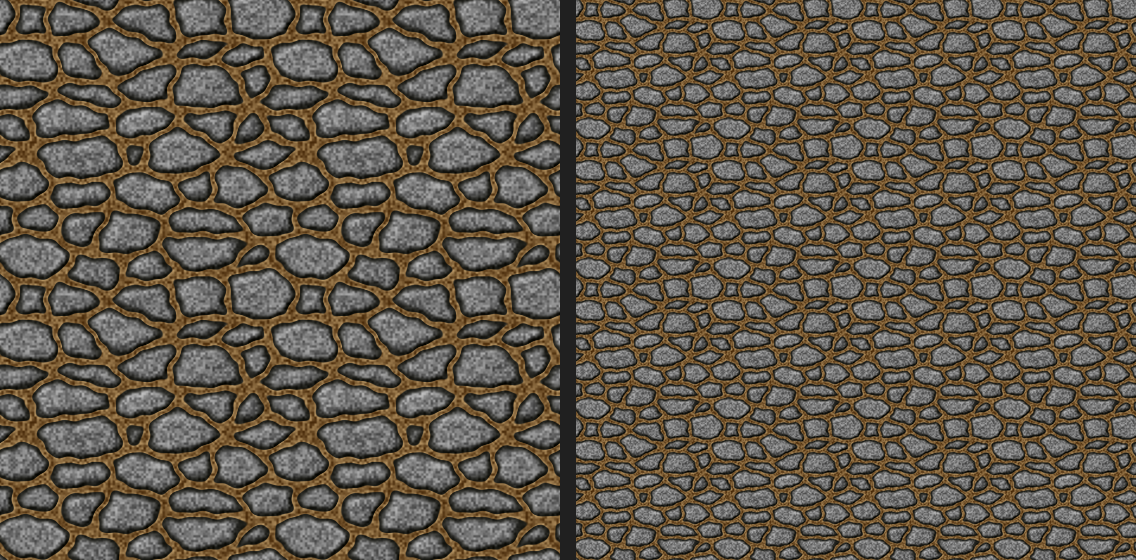
Left: one tile. Right: repeated 2 by 2.
This texture is drawn by a Shadertoy shader. Its source:

```glsl
const float TAU = 6.2831853;
const float REPEATS = 2.0;              // tiles per canvas side
const vec2 CELLS = vec2(5.0, 8.0);      // stones per tile
const float JITTER = 0.76;
const float SIZE_SPREAD = 0.55;         // big slabs against pebbles
const float WOBBLE = 0.03;
const float GAP = 0.0052;               // half width of the joints
const float ROUNDING = 0.0052;
const float BEVEL = 0.0115;
const float LIGHT_REACH = 0.006;
const vec2 TO_LIGHT = vec2(-0.7, 0.7);
const vec2 GRAIN = vec2(118.0);
const vec2 STREAKS = vec2(10.0, 14.0);
const vec3 OUTLINE = vec3(0.12, 0.12, 0.10);
const vec3 STONE = vec3(0.47, 0.47, 0.47);
const vec3 MORTAR_DARK = vec3(0.30, 0.18, 0.05);
const vec3 MORTAR_LIGHT = vec3(0.68, 0.55, 0.36);

vec3 hash3(vec2 p) {
    vec3 q = fract(p.xyx * vec3(0.1031, 0.1030, 0.0973));
    q += dot(q, q.yxz + 33.33);
    return fract((q.xxy + q.yzz) * q.zyx);
}

// Value noise that wraps after one tile
float noise(vec2 t, vec2 period) {
    vec2 p = t * period;
    vec2 i = floor(p);
    vec2 f = p - i;
    f = f * f * (3.0 - 2.0 * f);
    vec2 a = mod(i, period);
    vec2 b = mod(i + 1.0, period);
    return mix(mix(hash3(a).x, hash3(vec2(b.x, a.y)).x, f.x),
               mix(hash3(vec2(a.x, b.y)).x, hash3(b).x, f.x), f.y);
}

// Seed offset from the point (xy) and its weighted squared distance (z)
vec3 seedAt(vec2 cell, vec2 p) {
    vec3 h = hash3(mod(cell, CELLS) + 7.0);
    vec2 d = cell + 0.5 + JITTER * (h.xy - 0.5) - p;
    return vec3(d, dot(d, d) - SIZE_SPREAD * h.z);
}

// Signed distance into the stone, in canvas units; negative in the mortar
float stoneDepth(vec2 uv) {
    vec2 t = uv * REPEATS;
    vec2 p = t * CELLS;
    p += WOBBLE * sin(TAU * vec2(dot(t, vec2(5, 9)), dot(t, vec2(8, -6))));
    p += 0.5 * WOBBLE * sin(TAU * vec2(dot(t, vec2(-11, 13)), dot(t, vec2(14, 9))));
    vec2 home = floor(p);

    vec3 nearest = vec3(0.0, 0.0, 99.0);
    for (int y = -2; y <= 2; y++)
    for (int x = -2; x <= 2; x++) {
        vec3 s = seedAt(home + vec2(x, y), p);
        if (s.z < nearest.z) nearest = s;
    }

    // Soft minimum over all borders rounds the corners
    float sum = 0.0;
    for (int y = -2; y <= 2; y++)
    for (int x = -2; x <= 2; x++) {
        vec3 s = seedAt(home + vec2(x, y), p);
        vec2 apart = s.xy - nearest.xy;
        if (dot(apart, apart) > 0.0001) {
            float border = (s.z - nearest.z) / (2.0 * length(apart * CELLS * REPEATS));
            sum += exp(-border / ROUNDING);
        }
    }
    return -ROUNDING * log(sum) - GAP;
}

void mainImage(out vec4 fragColor, in vec2 fragCoord) {
    vec2 uv = fragCoord / iResolution.xy;
    vec2 t = uv * REPEATS;
    float depth = stoneDepth(uv);
    float depthToLight = stoneDepth(uv + TO_LIGHT * LIGHT_REACH);

    float grain = noise(t, GRAIN) - 0.5;
    float streak = noise(vec2(t.x + t.y, 3.0 * t.y - t.x), STREAKS) - 0.5;

    // Sandy mortar with a pale rim around each stone
    float rim = smoothstep(-0.0048, -0.0018, depth);
    vec3 mortar = mix(MORTAR_DARK, MORTAR_LIGHT, 0.40 + 0.22 * rim + 0.95 * grain);

    // Rounded stone lit from the upper left
    float height = smoothstep(0.001, BEVEL, depth);
    float slope = smoothstep(0.0, 1.6 * BEVEL, depth)
                - smoothstep(0.0, 1.6 * BEVEL, depthToLight);
    vec3 stone = mix(OUTLINE, STONE, height);
    stone += 0.20 * slope + (0.10 + 0.26 * height) * grain + 0.10 * height * streak;

    float aa = max(0.0011, 0.6 / iResolution.y);
    float mask = smoothstep(-aa, aa, depth + 0.0004);
    fragColor = vec4(clamp(mix(mortar, stone, mask), 0.0, 1.0), 1.0);
}
```
